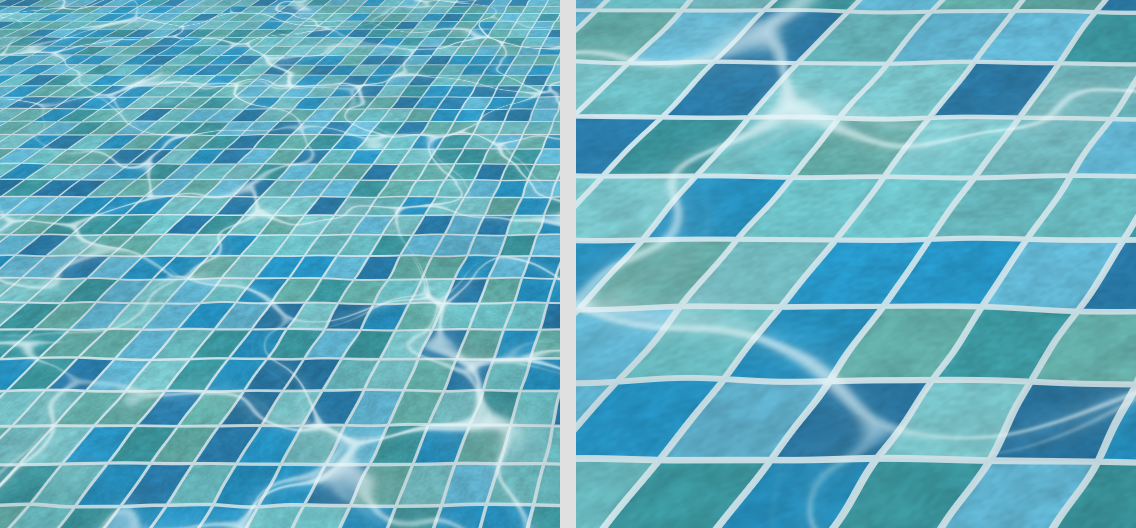
Left: the whole. Right: its middle third, enlarged.
A Shadertoy shader for this texture:

```glsl
// Slanted mosaic pool floor in perspective under water, crossed by bright caustic filaments.

#define VANISH vec2(1.395, 1.62)     // vanishing point, in canvas heights
#define TILE_SCALE vec2(18.1, 29.5)  // tile density across and in depth
#define TILE_PHASE vec2(0.40, 0.30)  // grid offset in tiles
#define GROUT_WIDTH 0.08             // joint width in tiles
#define RIPPLE 0.07                  // refraction of the grid in tiles
#define WAVE_SIZE vec2(4.8, 3.7)     // caustic cell size in tiles
#define CAUSTIC_GAIN 0.85
#define MOTTLE 0.10

const vec3 GROUT = vec3(0.80, 0.87, 0.89);
const vec3 LIGHT = vec3(0.91, 0.97, 0.98);
const vec3 HAZE = vec3(0.40, 0.69, 0.78);

const vec3 GLAZES[7] = vec3[7](
    vec3(0.15, 0.45, 0.62),  // deep blue
    vec3(0.14, 0.55, 0.73),  // azure
    vec3(0.37, 0.69, 0.80),  // sky
    vec3(0.40, 0.71, 0.73),  // aqua
    vec3(0.44, 0.72, 0.74),  // pale aqua
    vec3(0.37, 0.65, 0.63),  // sea green
    vec3(0.22, 0.56, 0.59)); // dark teal

float hash(vec2 p) {
    return fract(sin(dot(p, vec2(127.1, 311.7))) * 43758.5453);
}

vec2 hash2(vec2 p) {
    return vec2(hash(p), hash(p + 57.3));
}

float noise(vec2 p) {
    vec2 i = floor(p), f = fract(p);
    f = f * f * (3.0 - 2.0 * f);
    return mix(mix(hash(i), hash(i + vec2(1, 0)), f.x),
               mix(hash(i + vec2(0, 1)), hash(i + vec2(1, 1)), f.x), f.y);
}

vec2 swirl(vec2 p) {
    return vec2(noise(p), noise(p + 31.7)) - 0.5;
}

// Thin light along cell borders, swelling where three cells meet
float filament(vec2 p) {
    vec2 cell = floor(p);
    vec3 nearest = vec3(9.0);
    for (int y = -1; y <= 1; y++)
    for (int x = -1; x <= 1; x++) {
        vec2 id = cell + vec2(x, y);
        float d = length(id + 0.1 + 0.8 * hash2(id) - p);
        if (d < nearest.x) nearest = vec3(d, nearest.xy);
        else if (d < nearest.y) nearest = vec3(nearest.x, d, nearest.y);
        else nearest.z = min(nearest.z, d);
    }
    float border = nearest.y - nearest.x;
    float node = exp(-9.0 * (nearest.z - nearest.x));
    float width = 0.022 + 0.07 * node;
    float core = exp(-border * border / (width * width));
    float glow = exp(-border * 11.0);
    return core * (0.55 + 0.7 * node) + 0.16 * glow;
}

// Two diverging sheets of light, fading in and out over the floor
float caustics(vec2 p) {
    vec2 bend = 0.75 * swirl(p * 1.6) + 0.18 * swirl(p * 4.0);
    vec2 split = 0.26 * swirl(p * 1.3 + 8.0);
    float first = filament(p + bend) * smoothstep(0.25, 0.65, noise(p * 1.1 + 4.0));
    float second = filament(p + bend + split) * smoothstep(0.35, 0.75, noise(p * 1.2 + 19.0));
    return first + 0.65 * second;
}

// Antialiased coverage of the joint along one grid axis
float joint(float t) {
    float pixel = max(length(vec2(dFdx(t), dFdy(t))), 1e-4);
    float dist = 0.5 - abs(fract(t) - 0.5);
    return clamp(0.5 + (0.5 * GROUT_WIDTH - dist) / pixel, 0.0, 1.0);
}

void mainImage(out vec4 fragColor, in vec2 fragCoord) {
    vec2 uv = fragCoord / iResolution.y;

    // Project the canvas onto the floor
    float drop = VANISH.y - uv.y;
    vec2 plane = TILE_SCALE * vec2(uv.x - VANISH.x, 1.0) / drop;
    vec2 water = vec2(plane.x + 0.53 * plane.y, plane.y) / WAVE_SIZE;
    vec2 grid = plane + TILE_PHASE + RIPPLE * (swirl(water * 2.2) + swirl(water * 5.0));

    // Glazed tiles with random hue, brightness and grain
    vec2 id = floor(grid);
    vec3 color = GLAZES[int(hash(id) * 6.999)];
    color *= 0.95 + 0.10 * hash(id + 13.0);
    float grain = 0.6 * noise(grid * 5.0) + 0.4 * noise(grid * 17.0);
    color *= 1.0 + MOTTLE * (2.0 * grain - 1.0);
    color = mix(color, HAZE, 0.22 * smoothstep(0.5, 1.0, uv.y));

    // Grout joints
    float grout = max(joint(grid.x), joint(grid.y));
    color = mix(color, GROUT, 0.92 * grout);

    // Broad light and shade, then the bright filaments
    color *= 0.95 + 0.12 * noise(water * 1.8 + 40.0);
    float light = 1.0 - exp(-CAUSTIC_GAIN * 1.4 * caustics(water));
    color = mix(color, LIGHT, light);

    fragColor = vec4(color, 1.0);
}
```
